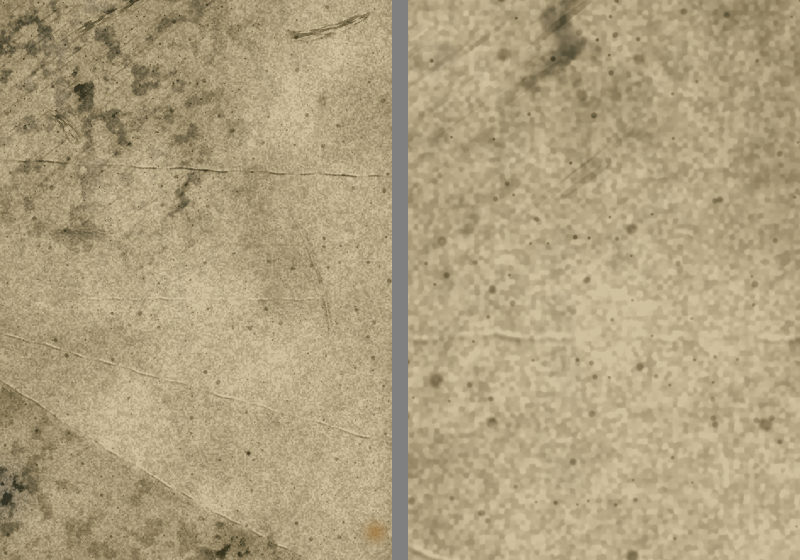
Left, the full canvas; right, a detail of the centre.
Write a WebGL 1 fragment shader that draws this texture.

```glsl
precision highp float;
// Old stained paper: a warm mottled sheet with grain, grime, specks and folds.
// Layers add up to one "depth" of soiling, which a three-colour ramp turns into
// paper, shade and ink. Blended cellular noise supplies every irregular texture.
uniform vec2 u_resolution;

const vec3 PAPER = vec3(0.755, 0.695, 0.560);
const vec3 SHADE = vec3(0.550, 0.490, 0.360);
const vec3 INK = vec3(0.220, 0.205, 0.115);
const vec3 RUST = vec3(0.62, 0.43, 0.18);
const vec3 COOL = vec3(-0.015, 0.0, 0.035);
const float BASE_DEPTH = 0.027;
const float MOTTLE = 0.20;
const float GRAIN = 0.15;
const float GRIME = 0.20;
const float FOLD_SHADE = 0.085;
const float CREASE_WIDTH = 0.0017;

vec2 hash2(vec2 p) {
  vec3 q = fract(p.xyx * vec3(0.1031, 0.1030, 0.0973));
  q += dot(q, q.yzx + 33.33);
  return fract((q.xx + q.yz) * q.zy);
}

// Cellular noise: random cell values blended around jittered points.
float noise(vec2 p) {
  vec2 cell = floor(p), f = p - cell;
  float sum = 0.0, weight = 0.0;
  for (int j = -1; j <= 1; j++) {
    for (int i = -1; i <= 1; i++) {
      vec2 o = vec2(float(i), float(j));
      vec2 h = hash2(cell + o);
      vec2 d = o + 0.2 + 0.6 * h - f;
      float w = exp(-6.0 * dot(d, d));
      sum += w * hash2(cell + o + 71.0).x;
      weight += w;
    }
  }
  return sum / weight;
}

float fbm(vec2 p) {
  float sum = 0.0, amp = 0.5;
  for (int i = 0; i < 4; i++) {
    sum += amp * noise(p);
    p = mat2(1.6, 1.2, -1.2, 1.6) * p + 17.3;
    amp *= 0.55;
  }
  return sum / 1.01;
}

float blot(vec2 p, vec2 centre, vec2 radius) {
  vec2 q = (p - centre) / radius;
  return exp(-dot(q, q));
}

// Position along a bowed line (0 to 1) and signed distance to its left.
vec2 along(vec2 p, vec2 a, vec2 b, float bow) {
  vec2 ba = b - a, pa = p - a;
  float t = dot(pa, ba) / dot(ba, ba);
  float s = (ba.x * pa.y - ba.y * pa.x) / length(ba);
  return vec2(t, s - bow * 4.0 * t * (1.0 - t));
}

// Broken dark line with a lit ridge beside it.
float crease(vec2 c, float dark, float light) {
  float s = c.y + 0.0013 * sin(c.x * 37.0) + 0.0007 * sin(c.x * 91.0 + 1.0);
  float broken = mix(0.25, 1.0, smoothstep(0.25, 0.7, noise(vec2(c.x * 28.0, dark * 90.0))));
  float ends = smoothstep(-0.02, 0.04, c.x) * (1.0 - smoothstep(0.96, 1.02, c.x));
  float groove = s / CREASE_WIDTH, ridge = groove - 1.8;
  return ends * broken * (dark * exp(-groove * groove) - light * exp(-ridge * ridge));
}

// Dry rubbed stroke with streaks along its direction.
float smudge(vec2 p, vec2 a, vec2 b, float bow, float radius) {
  vec2 c = along(p, a, b, bow);
  float ends = smoothstep(-0.05, 0.2, c.x) * (1.0 - smoothstep(0.8, 1.05, c.x));
  float streak = smoothstep(0.25, 0.75, noise(vec2(c.x * 9.0, c.y * 320.0) + a * 50.0));
  return ends * streak * (1.0 - smoothstep(0.1 * radius, radius, abs(c.y)));
}

// One possible round speck in each cell.
float specks(vec2 p, float scale, float share) {
  vec2 q = p * scale, cell = floor(q);
  vec2 h = hash2(cell + scale), k = hash2(cell + 2.0 * scale);
  float radius = mix(0.06, 0.18, k.y * k.y);
  float d = length(q - cell - 0.25 - 0.5 * h);
  return step(1.0 - share, k.x) * (1.0 - smoothstep(0.4 * radius, radius + 0.04, d));
}

void main() {
  vec2 p = gl_FragCoord.xy / u_resolution.y;
  float right = u_resolution.x / u_resolution.y;

  // Sheet: clouds, grain and slightly dirty margins.
  float grit = smoothstep(0.47, 0.73, fbm(p * 42.0));
  float cloud = fbm(p * 7.0);
  float depth = BASE_DEPTH + MOTTLE * (cloud - 0.5);
  depth += GRAIN * (noise(p * 330.0) - 0.5) + 0.06 * (noise(p * 120.0) - 0.5);
  depth += 0.035 * (exp(-p.x * 22.0) + exp((p.x - right) * 24.0) + exp((p.y - 1.0) * 14.0));

  // Grime: rubbed corner, central wear and fine diagonal scratches.
  float dirt = blot(p, vec2(0.10, 0.93), vec2(0.27, 0.23)) + 0.45 * blot(p, vec2(0.22, 0.63), vec2(0.18, 0.13));
  dirt += 0.5 * blot(p, vec2(0.335, 0.62), vec2(0.018, 0.16)) + 0.25 * blot(p, vec2(0.325, 0.27), vec2(0.012, 0.14));
  float patches = smoothstep(0.35, 0.62, cloud);
  vec2 slant = vec2(p.x * 0.8 + p.y * 0.6, p.y * 0.8 - p.x * 0.6);
  float scratch = smoothstep(0.72, 0.9, noise(slant * vec2(22.0, 260.0)));
  depth += dirt * (0.055 + GRIME * grit * (0.3 + patches) + 0.1 * scratch) + 0.025 * grit;

  // Smudges and strokes.
  depth += 0.28 * smudge(p, vec2(0.51, 0.935), vec2(0.67, 0.985), -0.012, 0.017);
  depth += 0.12 * smudge(p, vec2(0.512, 0.635), vec2(0.594, 0.395), 0.013, 0.012);
  depth += 0.26 * smudge(p, vec2(0.13, 0.94), vec2(0.26, 1.01), 0.0, 0.014);
  depth += 0.25 * smudge(p, vec2(0.08, 0.80), vec2(0.14, 0.745), 0.006, 0.018);
  depth += 0.12 * smudge(p, vec2(0.09, 0.585), vec2(0.21, 0.58), 0.004, 0.009);
  depth += 0.30 * (0.4 + grit) * (blot(p, vec2(0.573, 0.82), vec2(0.009, 0.016)) + blot(p, vec2(0.137, 0.85), vec2(0.013, 0.026)));

  // Folded lower corner, horizontal folds and long slanting crease.
  vec2 fold = along(p, vec2(0.0, 0.322), vec2(0.55, 0.0), -0.012);
  vec2 slope = along(p, vec2(0.0, 0.405), vec2(0.71, 0.203), 0.0);
  float corner = 1.0 - smoothstep(-0.012, 0.003, fold.y);
  depth += corner * (FOLD_SHADE * (0.55 + 0.6 * exp(fold.y * 14.0)) + 0.09 * grit);
  depth += 0.03 * smoothstep(-0.003, 0.003, slope.y) * (1.0 - smoothstep(0.438, 0.443, p.y)) * (1.0 - smoothstep(0.1, 0.45, p.x));
  depth += crease(along(p, vec2(0.0, 0.715), vec2(0.71, 0.684), -0.003), 0.24, 0.07);
  depth += crease(slope, 0.13, 0.13) + crease(fold, 0.16, 0.09);
  depth += crease(along(p, vec2(0.15, 0.465), vec2(0.58, 0.464), 0.0), 0.09, 0.08);

  // Dark blots and scattered specks.
  float cold = blot(p, vec2(0.0, 0.12), vec2(0.05, 0.055));
  depth += (0.15 + 0.4 * grit) * (blot(p, vec2(0.42, 0.025), vec2(0.055, 0.033)) + 0.75 * cold);
  depth += 0.5 * blot(p, vec2(0.444, 0.191), vec2(0.004)) + 0.4 * blot(p, vec2(0.332, 0.67), vec2(0.005));
  depth += 0.20 * specks(p, 37.0, 0.22) + (0.15 + 0.15 * dirt) * specks(p, 83.0, 0.16);

  // Colour ramp, cool soot and one rust spot.
  vec3 colour = PAPER + (SHADE - PAPER) * clamp(depth / 0.2, -0.3, 1.0);
  colour = mix(colour, INK, clamp((depth - 0.2) / 0.33, 0.0, 1.0));
  colour += COOL * min(1.0, cold + 0.5 * dirt * grit);
  colour = mix(colour, RUST, 0.6 * blot(p, vec2(0.67, 0.05), vec2(0.017)));
  gl_FragColor = vec4(colour, 1.0);
}
```
